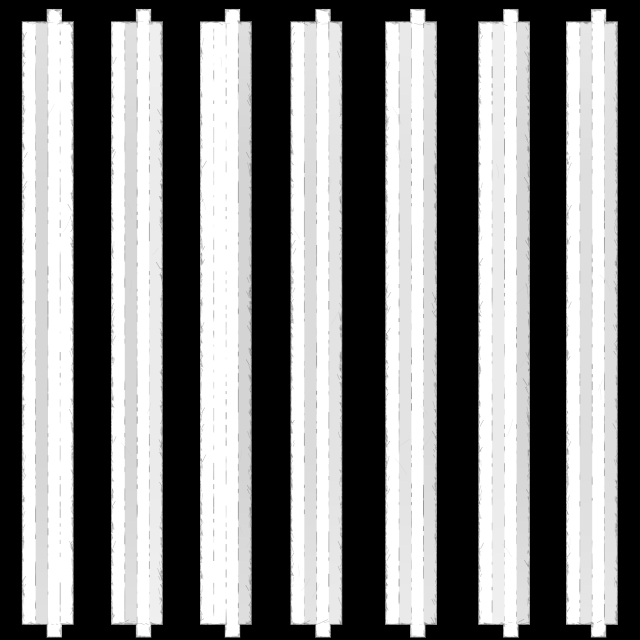
Write a WebGL 2 fragment shader that draws this texture map.

```glsl
#version 300 es
precision highp float;
uniform vec2 u_resolution;
out vec4 fragColor;

#define STRIP_COUNT 7
#define STRIP_WIDTH 0.0807
#define BODY_Y vec2(0.0238, 0.9665)
#define TAB_X vec2(0.0388, 0.0627)
#define TAB_Y vec2(0.0040, 0.9860)
#define SEAMS vec3(0.0215, 0.0408, 0.0598)
#define SEAM_HALF_WIDTH 0.0006
#define SCUFF_SPACING 0.0075
#define SCUFF_AMOUNT 0.55
#define SCRATCH_COUNT 6

// Left edge of each strip, and the shade of its second and fourth faces
const float LEFT[7] = float[7](0.0342, 0.1735, 0.3125, 0.4540, 0.6020, 0.7474, 0.8845);
const float SECOND_FACE[7] = float[7](0.84, 0.84, 1.0, 0.86, 0.89, 0.92, 0.87);
const float FOURTH_FACE[7] = float[7](1.0, 0.92, 0.83, 0.89, 0.86, 0.84, 0.87);

float hash(vec2 p) {
    vec3 q = fract(p.xyx * 0.1031);
    q += dot(q, q.yzx + 33.33);
    return fract((q.x + q.y) * q.z);
}

float noise(vec2 p) {
    vec2 cell = floor(p), f = fract(p);
    f = f * f * (3.0 - 2.0 * f);
    return mix(mix(hash(cell), hash(cell + vec2(1, 0)), f.x),
               mix(hash(cell + vec2(0, 1)), hash(cell + vec2(1, 1)), f.x), f.y);
}

// Depth inside a box, negative outside
float boxDepth(vec2 p, vec2 spanX, vec2 spanY) {
    vec2 d = min(p - vec2(spanX.x, spanY.x), vec2(spanX.y, spanY.y) - p);
    return min(d.x, d.y);
}

float segmentDistance(vec2 p, vec2 a, vec2 b) {
    vec2 ab = b - a;
    return length(p - a - ab * clamp(dot(p - a, ab) / dot(ab, ab), 0.0, 1.0));
}

// Coverage of a line that may be thinner than a pixel
float stroke(float dist, float halfWidth, float pixel) {
    return clamp((halfWidth - dist) / pixel + 0.5, 0.0, 1.0) * min(1.0, 2.0 * halfWidth / pixel);
}

// Short slanted marks along an edge: x is depth, y runs along it
float edgeScuffs(vec2 p, float seed, float pixel) {
    float marks = 0.0;
    for (int k = -1; k <= 1; k++) {
        float cell = floor(p.y / SCUFF_SPACING) + float(k);
        float pick = hash(vec2(cell, seed));
        float slant = hash(vec2(cell, seed + 17.0)) - 0.5;
        float size = mix(0.004, 0.013, hash(vec2(cell, seed + 31.0)));
        vec2 start = vec2(0.0045 * hash(vec2(cell, seed + 47.0)), (cell + pick) * SCUFF_SPACING);
        float line = stroke(segmentDistance(p, start, start + size * vec2(slant, 0.8)), 0.0005, pixel);
        marks = max(marks, line * step(pick, SCUFF_AMOUNT) * mix(0.35, 0.9, abs(slant) * 2.0));
    }
    return marks;
}

// Broken line along the joint of two faces
float seamWear(float dist, float y, float seed, float pixel) {
    float dashes = smoothstep(0.42, 0.72, noise(vec2(y * 150.0, seed)));
    float patches = mix(0.25, 0.85, noise(vec2(y * 14.0, seed + 9.0)));
    return stroke(abs(dist), SEAM_HALF_WIDTH, pixel) * dashes * patches;
}

// Long faint curved scratches scattered over the faces
float faintScratches(vec2 q, float seed, float pixel) {
    float marks = 0.0;
    for (int k = 0; k < SCRATCH_COUNT; k++) {
        vec2 id = vec2(float(k) + 3.0, seed + 71.0);
        vec2 start = vec2(hash(id) * STRIP_WIDTH, mix(0.06, 0.93, hash(id + 11.0)));
        vec2 reach = vec2(hash(id + 23.0) - 0.5, 0.3 + 0.5 * hash(id + 37.0)) * 0.034;
        float t = clamp((q.y - start.y) / reach.y, 0.0, 1.0);
        vec2 bend = vec2(0.004 * t * (1.0 - t), 0.0);
        marks = max(marks, stroke(segmentDistance(q - bend, start, start + reach), 0.0004, pixel));
    }
    return marks;
}

float stripShade(vec2 q, int i, float pixel) {
    float seed = float(i) * 101.0 + 5.0;
    float body = boxDepth(q, vec2(0.0, STRIP_WIDTH), BODY_Y);
    float depth = max(body, boxDepth(q, TAB_X, TAB_Y));

    // Four faces, the shaded ones fading a little towards the ends
    float fade = 0.25 * smoothstep(0.2, 0.5, abs(q.y - 0.5));
    float shade = mix(1.0, mix(SECOND_FACE[i], 1.0, fade), clamp((q.x - SEAMS.x) / pixel + 0.5, 0.0, 1.0));
    shade = mix(shade, 1.0, clamp((q.x - SEAMS.y) / pixel + 0.5, 0.0, 1.0));
    shade = mix(shade, mix(FOURTH_FACE[i], 1.0, fade), clamp((q.x - SEAMS.z) / pixel + 0.5, 0.0, 1.0));
    float onBody = clamp(body / pixel + 0.5, 0.0, 1.0);
    shade = mix(1.0, shade, onBody);

    // Worn seams and scratches
    float wear = 0.0;
    for (int s = 0; s < 3; s++)
        wear = max(wear, seamWear(q.x - SEAMS[s], q.y, seed + float(s) * 13.0, pixel));
    shade = mix(shade, 0.3, wear * onBody);
    shade = mix(shade, 0.72, 0.5 * faintScratches(q, seed, pixel) * onBody);

    // Scuffed sides and ends
    float sides = max(edgeScuffs(q, seed, pixel), edgeScuffs(vec2(STRIP_WIDTH - q.x, q.y), seed + 300.0, pixel));
    float ends = max(edgeScuffs(vec2(q.y - BODY_Y.x, q.x), seed + 500.0, pixel),
                     edgeScuffs(vec2(BODY_Y.y - q.y, q.x), seed + 700.0, pixel));
    shade = mix(shade, 0.35, 0.7 * max(sides, ends) * onBody);

    // Ragged grey rim
    float rim = 0.0008 + 0.0045 * pow(noise(vec2((q.x + q.y) * 190.0, seed)), 3.0);
    float grain = 0.35 + 0.65 * noise(q * 420.0 + seed);
    shade = mix(shade, 0.42, 0.7 * grain * (1.0 - smoothstep(rim * 0.4, rim + pixel, depth)));
    return shade * clamp(depth / pixel + 0.5, 0.0, 1.0);
}

void main() {
    vec2 p = gl_FragCoord.xy / u_resolution;
    float pixel = 1.0 / min(u_resolution.x, u_resolution.y);
    float shade = 0.0;
    for (int i = 0; i < STRIP_COUNT; i++) {
        vec2 q = p - vec2(LEFT[i], 0.0);
        if (q.x > -pixel && q.x < STRIP_WIDTH + pixel) shade = stripShade(q, i, pixel);
    }
    fragColor = vec4(vec3(shade), 1.0);
}
```
